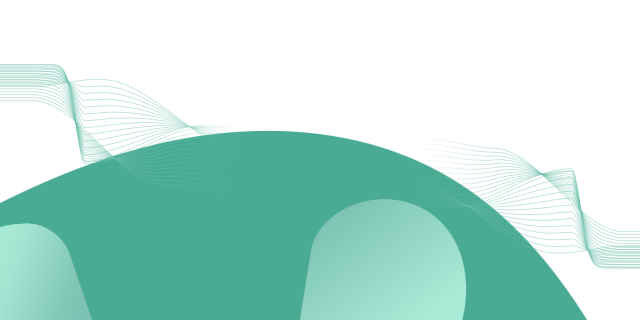
A WebGL 2 fragment shader for this background:

```glsl
#version 300 es
precision highp float;
// Green hill on white with two pale gradient domes and two ribbons of fine wavy lines.

uniform vec2 u_resolution;
out vec4 fragColor;

const vec3 WHITE = vec3(1.0);
const vec3 HILL_GREEN = vec3(0.29, 0.67, 0.58);
const vec3 MINT_LIGHT = vec3(0.66, 0.92, 0.84);
const vec3 MINT_DULL = vec3(0.48, 0.75, 0.69);
const vec3 LINE_GREEN = vec3(0.42, 0.75, 0.67);
const int STRANDS = 26;

// Smooth coverage of the region where f is negative.
float coverage(float f) {
    return clamp(0.5 - f / max(fwidth(f), 1e-5), 0.0, 1.0);
}

// Height of the hill: a gentle left flank and a steeper right one.
float hillHeight(float x) {
    float d = x - 0.839;
    float d2 = d * d;
    float drop = d < 0.0 ? 0.345 - 0.035 * d2 : 0.388 + 0.21 * d2;
    return 0.591 - d2 * drop;
}

// Half width of a dome at depth t; side = (radius x, radius y, flare).
float domeSide(float t, vec3 side) {
    float k = max(1.0 - t / side.y, 0.0);
    return side.x * sqrt(1.0 - k * k) + side.z * t;
}

float dome(vec2 p, vec2 apex, vec3 left, vec3 right, float px) {
    float t = apex.y - p.y;
    float dx = p.x - apex.x;
    float halfWidth = domeSide(max(t, 0.0), dx < 0.0 ? left : right);
    return coverage(abs(dx) - halfWidth) * clamp(0.5 + t / px, 0.0, 1.0);
}

// Depths of the upper, folded and lower guide curves of a ribbon.
vec3 ribbonGuides(float x) {
    float upper = 0.271 - 0.023 * smoothstep(0.104, 0.30, x)
                + 0.247 * smoothstep(0.3125, 0.807, x);
    float folded = 0.198 + 0.318 * pow(smoothstep(0.078, 0.266, x), 8.0)
                 - 0.125 * smoothstep(0.26, 0.638, x);
    float lower = 0.315 + 0.26 * smoothstep(0.104, 0.508, x)
                + 0.031 * smoothstep(0.495, 0.73, x);
    return vec3(upper, folded, lower);
}

// Blend from the upper guide through the fold to the lower guide.
float strand(vec3 guides, float k) {
    return k < 0.5 ? mix(guides.x, guides.y, 2.0 * k)
                   : mix(guides.y, guides.z, 2.0 * k - 1.0);
}

// Opacity of a ribbon; q.y is measured downwards.
float ribbon(vec2 q, float px) {
    const float STEP = 0.001;
    vec3 here = ribbonGuides(q.x);
    vec3 slopes = (ribbonGuides(q.x + STEP) - here) / STEP;
    float radius = max(px, 0.0026);
    float clearPart = 1.0;
    for (int i = 0; i < STRANDS; i++) {
        float k = float(i) / float(STRANDS - 1);
        float slope = strand(slopes, k);
        float d = abs(q.y - strand(here, k)) / sqrt(1.0 + slope * slope);
        clearPart *= 1.0 - 0.38 * (1.0 - smoothstep(0.0, radius, d));
    }
    return (1.0 - clearPart) * (1.0 - smoothstep(0.45, 0.80, q.x));
}

void main() {
    float px = 1.0 / u_resolution.y;
    vec2 p = gl_FragCoord.xy * px;

    // Hill
    vec3 color = mix(WHITE, HILL_GREEN, coverage(p.y - hillHeight(p.x)));

    // Left dome, fading to the lower right
    float leftDome = dome(p, vec2(0.086, 0.302), vec3(0.156, 0.078, 0.3),
                          vec3(0.099, 0.094, 0.34), px);
    float leftShade = smoothstep(-0.12, 0.30, p.x - 0.35 * p.y);
    color = mix(color, mix(MINT_LIGHT, MINT_DULL, leftShade), leftDome);

    // Right dome, brightening to the lower right
    float rightDome = dome(p, vec2(1.2005, 0.3776), vec3(0.203, 0.161, 0.16),
                           vec3(0.32, 0.359, -0.2), px);
    float rightShade = clamp((0.6 * (p.x - 1.0) - 0.8 * (p.y - 0.34)) / 0.46, 0.0, 1.0);
    color = mix(color, mix(MINT_DULL, MINT_LIGHT, rightShade), rightDome);

    // Ribbons: the right one is the left one turned by half a circle
    vec2 q = vec2(p.x, 1.0 - p.y);
    color = mix(color, LINE_GREEN, ribbon(q, px));
    color = mix(color, LINE_GREEN, ribbon(vec2(2.052, 1.039) - q, px));

    fragColor = vec4(color, 1.0);
}
```
